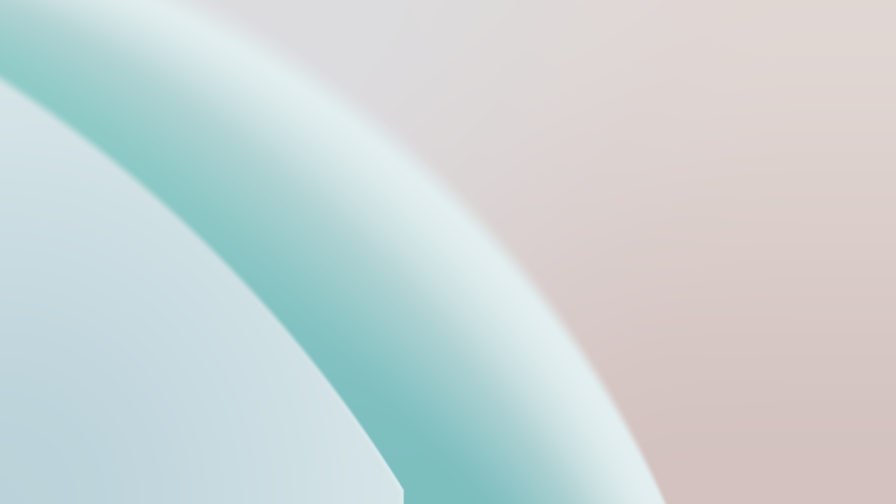
Give the GLSL for this background, as a Shadertoy shader.

```glsl
// Soft abstract backdrop: a pale panel and a teal curved band over a warm wall.
// Two large discs give the outlines; depth below each rim drives the shading,
// and edge blur grows with height like a shallow depth of field.

const vec3 WALL_COOL = vec3(0.862, 0.862, 0.872);
const vec3 WALL_WARM = vec3(0.880, 0.842, 0.828);
const vec3 WALL_ROSE = vec3(0.825, 0.758, 0.748);
const vec3 BAND_RIM  = vec3(0.885, 0.932, 0.936);
const vec3 BAND_MID  = vec3(0.715, 0.832, 0.835);
const vec3 TEAL_HIGH = vec3(0.560, 0.795, 0.780);
const vec3 TEAL_LOW  = vec3(0.490, 0.745, 0.750);
const vec3 PANEL_LIT = vec3(0.882, 0.926, 0.930);
const vec3 PANEL_DIM = vec3(0.735, 0.825, 0.855);

float discDistance(vec2 p, vec2 center, float radius) {
    return length(p - center) - radius;
}

// Coverage of a shape: 1 inside, 0 outside, blurred over +-softness.
float coverage(float dist, float softness) {
    return 1.0 - smoothstep(-softness, softness, dist);
}

vec3 wallColor(vec2 p) {
    vec3 top = mix(WALL_COOL, WALL_WARM, smoothstep(0.55, 1.6, p.x));
    float rose = smoothstep(1.05, -0.05, p.y) * smoothstep(0.3, 1.35, p.x);
    return mix(top, WALL_ROSE, rose);
}

// Bright rim, greyed middle, saturated teal toward the inner side.
vec3 bandColor(vec2 p, float depth, float angle) {
    float bend = angle - 0.80;
    float d = depth * (1.0 + 2.4 * bend * bend);
    vec3 teal = mix(TEAL_LOW, TEAL_HIGH, smoothstep(0.0, 0.9, p.y));
    vec3 col = mix(BAND_RIM, BAND_MID, smoothstep(0.03, 0.24, d));
    return mix(col, teal, smoothstep(0.14, 0.42, d));
}

// Light panel, shaded toward the lower left, with a thin lit lip.
vec3 panelColor(vec2 p, float dist) {
    float shade = exp(-dot(p * vec2(1.9, 1.7), p));
    vec3 col = mix(PANEL_LIT, PANEL_DIM, shade);
    float lip = smoothstep(-0.012, -0.002, dist) * smoothstep(0.5, 0.0, p.y);
    return col + 0.025 * lip;
}

void mainImage(out vec4 fragColor, in vec2 fragCoord) {
    vec2 p = fragCoord / iResolution.y;
    float pixel = 1.0 / iResolution.y;

    // Outer disc: the teal band.
    vec2 bandCenter = vec2(-0.556, -0.840);
    float bandDist = discDistance(p, bandCenter, 2.056);
    vec2 arm = p - bandCenter;
    float bandBlur = max(pixel, mix(0.006, 0.040, p.y));

    // Inner disc: the panel, cut off upright at its lower right tip.
    float panelDist = discDistance(p, vec2(-1.4375, -1.366), 2.637);
    panelDist = max(panelDist, p.x - 0.801);
    float panelBlur = max(pixel, mix(0.002, 0.017, p.y));

    vec3 col = wallColor(p);
    vec3 band = bandColor(p, max(-bandDist, 0.0), atan(arm.y, arm.x));
    col = mix(col, band, coverage(bandDist, bandBlur));
    col = mix(col, panelColor(p, panelDist), coverage(panelDist, panelBlur));

    fragColor = vec4(col, 1.0);
}
```
